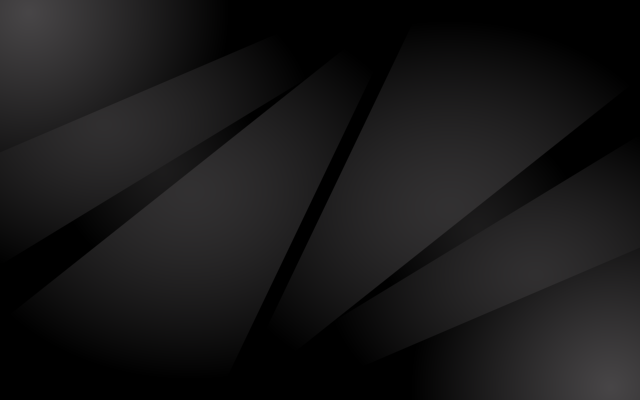
Reproduce this background procedurally as a Shadertoy shader.

```glsl
const vec3 TINT = vec3(1.0, 0.97, 0.99);

// Smooth mask: 1 on the left of the line running from a to b
float leftOf(vec2 p, vec2 a, vec2 b, float pixel) {
    vec2 dir = normalize(b - a);
    float dist = dir.x * (p.y - a.y) - dir.y * (p.x - a.x);
    return smoothstep(-0.75 * pixel, 0.75 * pixel, dist);
}

// Elliptical glow fading to zero at its radius
float glow(vec2 p, vec2 center, vec2 radius, float peak, float falloff) {
    float t = min(length((p - center) / radius), 1.0);
    return peak * (1.0 - pow(t, falloff));
}

// Brightness of the panels on one side of the canvas
float panels(vec2 p, float pixel) {
    float aboveUpper = leftOf(p, vec2(-0.8, 0.119), vec2(-0.071, 0.431), pixel);
    float aboveMiddle = leftOf(p, vec2(-0.8, -0.163), vec2(-0.081, 0.275), pixel);
    float aboveLower = leftOf(p, vec2(-0.8, -0.306), vec2(0.11, 0.417), pixel);
    float leftOfGap = leftOf(p, vec2(-0.1, -0.167), vec2(0.06, 0.167), pixel);

    float corner = glow(p, vec2(-0.727, 0.469), vec2(0.5), 0.28, 1.1);
    float band = glow(p, vec2(-0.54, 0.188), vec2(0.53, 0.4), 0.19, 1.4);
    float wedge = glow(p, vec2(-0.394, 0.073), vec2(0.26), 0.11, 1.3);
    float broad = glow(p, vec2(-0.325, 0.021), vec2(0.6, 0.47), 0.195, 1.5);

    return corner * aboveUpper
         + band * (1.0 - aboveUpper) * aboveMiddle * aboveLower
         + wedge * (1.0 - aboveMiddle) * aboveLower
         + broad * (1.0 - aboveLower) * leftOfGap;
}

void mainImage(out vec4 fragColor, in vec2 fragCoord) {
    // Centered coordinates in units of canvas height
    float pixel = 1.0 / iResolution.y;
    vec2 p = (fragCoord - 0.5 * iResolution.xy) * pixel;

    // The layout repeats under a half turn
    float light = panels(p, pixel) + panels(-p, pixel);
    fragColor = vec4(TINT * light, 1.0);
}
```
